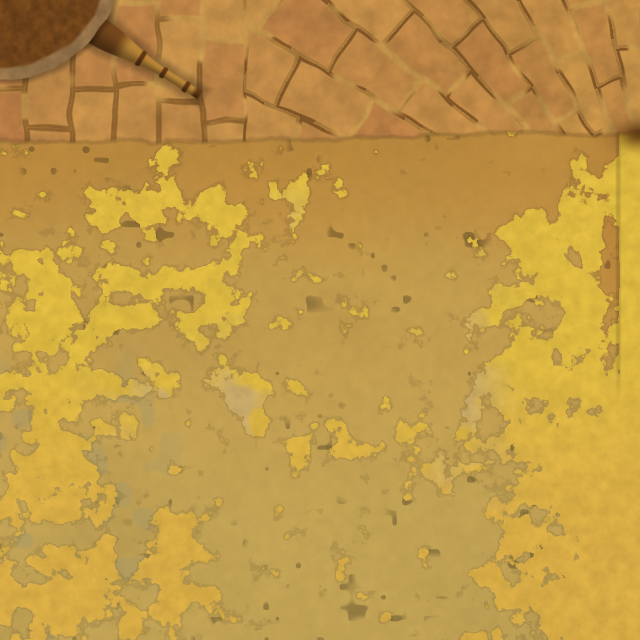
Write a Shadertoy shader that draws this texture.

```glsl
#define WALL_TOP 0.779
#define BRICK_LEN 0.128
#define COLUMN_W 0.0685
#define WEDGE 0.135
#define FLAKE_SCALE 30.0
#define FLAKE_ROUGH 1.7
#define FAN_CENTER vec2(1.042, 0.570)
#define DISC_CENTER vec2(0.0, 1.065)
#define DISC_R 0.191

float hash(vec2 p) {
    vec3 q = fract(vec3(p.xyx) * 0.1031);
    q += dot(q, q.yzx + 33.33);
    return fract((q.x + q.y) * q.z);
}

float noise(vec2 p) {
    vec2 i = floor(p), f = fract(p);
    f = f * f * (3.0 - 2.0 * f);
    return mix(mix(hash(i), hash(i + vec2(1, 0)), f.x),
               mix(hash(i + vec2(0, 1)), hash(i + vec2(1, 1)), f.x), f.y);
}

float fbm(vec2 p) {
    float sum = 0.0, amp = 0.5;
    for (int i = 0; i < 5; i++) {
        sum += amp * noise(p);
        p = mat2(1.6, 1.2, -1.2, 1.6) * p + 7.3;
        amp *= 0.53;
    }
    return sum;
}

float blob(vec2 p, float x, float y, float rx, float ry) {
    vec2 d = (p - vec2(x, y)) / vec2(rx, ry);
    return exp(-dot(d, d));
}

// Upright columns on the left, staggered radial courses on the right
vec3 paving(vec2 p, float aa) {
    vec2 q = p + 0.009 * (vec2(noise(p * 28.0), noise(p * 28.0 + 40.0)) - 0.5);
    bool fan = q.x > 0.381;
    vec2 d = q - FAN_CENTER;
    float r = length(d);
    vec2 cell = fan ? vec2(atan(d.y, -d.x) / WEDGE, r / BRICK_LEN)
                    : vec2((q.x - 0.042) / COLUMN_W, q.y / BRICK_LEN);
    vec2 size = vec2(fan ? WEDGE * r : COLUMN_W, BRICK_LEN);
    float col = floor(cell.x);
    cell.y += fan ? 0.5 * mod(col, 2.0) + 0.3 * hash(vec2(col, 9.0))
                  : hash(vec2(col, 3.0));
    vec2 id = floor(cell), f = fract(cell);
    vec2 gap = min(f, 1.0 - f) * size;
    float edge = min(gap.x, gap.y);
    if (fan) edge = min(edge, q.x - 0.381);
    float grain = fbm(p * 45.0);
    vec3 c = mix(vec3(0.70, 0.47, 0.26), vec3(0.77, 0.57, 0.29), hash(id + 17.0));
    c = mix(c, vec3(0.74, 0.55, 0.26), 0.45 * smoothstep(0.45, 1.0, p.x));
    c *= 0.88 + 0.24 * grain;
    vec3 mortar = vec3(0.75, 0.57, 0.29) * (0.85 + 0.3 * grain);
    c = mix(mortar, c, smoothstep(0.002, 0.006 + aa, edge));
    float crack = 1.0 - smoothstep(0.001, 0.0025 + aa, abs(edge - 0.002));
    float side = fan ? step(0.5, f.y) : 0.6;
    float worn = smoothstep(0.3, 0.55, noise(p * 24.0 + 5.0));
    return mix(c, vec3(0.42, 0.25, 0.10), crack * worn * (0.35 + 0.4 * side));
}

// Share of the wall still painted
float paintCover(vec2 p) {
    float left = 0.62 * blob(p, 0.15, 0.55, 0.23, 0.085) + 0.55 * blob(p, 0.25, 0.68, 0.18, 0.04)
        + 0.6 * blob(p, 0.25, 0.75, 0.05, 0.02) + 0.4 * blob(p, 0.44, 0.64, 0.06, 0.09)
        + 0.4 * blob(p, 0.35, 0.52, 0.04, 0.08) + 0.4 * blob(p, 0.05, 0.40, 0.22, 0.06)
        + 0.62 * blob(p, 0.08, 0.27, 0.12, 0.12) + 0.6 * blob(p, 0.28, 0.12, 0.05, 0.08)
        + 0.62 * blob(p, 0.08, 0.07, 0.18, 0.08);
    float middle = 0.52 * blob(p, 0.45, 0.33, 0.06, 0.07) + 0.42 * blob(p, 0.56, 0.29, 0.07, 0.06)
        + 0.42 * blob(p, 0.68, 0.29, 0.06, 0.09) + 0.4 * blob(p, 0.25, 0.38, 0.07, 0.05)
        + 0.38 * blob(p, 0.385, 0.36, 0.04, 0.05);
    float top = mix(0.69, 0.775, smoothstep(0.86, 0.90, p.x));
    float right = smoothstep(0.69, 0.82, p.x) * (1.0 - smoothstep(top - 0.05, top + 0.02, p.y));
    right *= 0.72 + 0.3 * smoothstep(0.83, 0.97, p.x) * (1.0 - smoothstep(0.3, 0.45, p.y));
    right -= 0.5 * blob(p, 0.93, 0.36, 0.06, 0.02) + 0.6 * blob(p, 0.95, 0.60, 0.022, 0.14);
    float strip = smoothstep(0.965, 0.97, p.x) * smoothstep(0.36, 0.38, p.y);
    return max(left + middle + right, 1.1 * strip);
}

vec3 wall(vec2 p, float aa) {
    float broad = fbm(p * 6.0), grain = fbm(p * 70.0);
    vec3 c = mix(vec3(0.745, 0.625, 0.325), vec3(0.75, 0.60, 0.30), smoothstep(0.1, 0.6, p.y));
    c = mix(c, vec3(0.72, 0.53, 0.24), smoothstep(0.55, 0.77, p.y + 0.12 * (broad - 0.5)));
    c = mix(c, vec3(0.74, 0.50, 0.20), 0.6 * blob(p, 0.955, 0.60, 0.03, 0.16));
    c *= 0.93 + 0.09 * broad + 0.06 * grain;
    float pit = smoothstep(0.79, 0.87, noise(p * 60.0 + 11.0)) * smoothstep(0.6, 0.8, noise(p * 19.0));
    c *= 1.0 - 0.25 * pit;
    // Flaked paint with a thin shaded rim
    float level = paintCover(p) - 0.5 + FLAKE_ROUGH * (fbm(p * FLAKE_SCALE) - 0.49);
    float pale = blob(p, 0.26, 0.37, 0.08, 0.07) + blob(p, 0.38, 0.38, 0.04, 0.10)
        + blob(p, 0.72, 0.38, 0.06, 0.20) + 0.6 * blob(p, 0.45, 0.62, 0.04, 0.08);
    vec3 paint = mix(vec3(0.86, 0.72, 0.25), vec3(0.84, 0.67, 0.27), 1.0 - smoothstep(0.15, 0.5, p.y));
    paint = mix(paint, vec3(0.78, 0.66, 0.41), clamp(pale, 0.0, 1.0) * smoothstep(0.25, 0.6, noise(p * 32.0)));
    paint *= 0.93 + 0.14 * grain;
    float grey = smoothstep(0.68, 0.8, noise(p * 26.0 + 60.0)) * (1.0 - smoothstep(0.2, 0.35, p.x));
    c = mix(c, vec3(0.66, 0.60, 0.40), 0.5 * grey * (1.0 - smoothstep(0.35, 0.5, p.y)));
    c *= 1.0 - 0.10 * smoothstep(-0.16, -0.02, level);
    c = mix(c, paint, smoothstep(-0.03, 0.05 + 8.0 * aa, level));
    float seam = (1.0 - smoothstep(0.001, 0.006, abs(p.x - 0.966))) * smoothstep(0.36, 0.45, p.y);
    return c * (1.0 - 0.15 * seam);
}

// Iron disc with a worn rim, and a tapered ringed rod
vec3 ironwork(vec3 c, vec2 p, float aa) {
    vec2 a = vec2(0.150, 0.953), axis = vec2(0.162, -0.102);
    float t = dot(p - a, axis) / dot(axis, axis), len = length(axis);
    float off = dot(p - a, vec2(-axis.y, axis.x)) / len;
    float ring = t > 0.25 ? smoothstep(0.72, 0.92, abs(fract(t * 4.6) - 0.5) * 2.0) : 0.0;
    float halfW = mix(0.023, 0.007, smoothstep(0.0, 0.65, t)) + 0.002 * ring;
    float body = max(abs(off) - halfW, (abs(t - 0.5) - 0.5) * len);
    c *= 1.0 - 0.25 * (1.0 - smoothstep(0.0, 0.018, body));
    vec3 metal = mix(vec3(0.38, 0.23, 0.09), vec3(0.60, 0.43, 0.18), smoothstep(0.18, 0.32, t));
    metal = mix(metal, vec3(0.32, 0.18, 0.06), max(ring, smoothstep(0.92, 0.97, t)));
    metal *= 0.75 + 0.45 * smoothstep(-1.0, 0.6, off / halfW);
    c = mix(c, metal, 1.0 - smoothstep(-aa, aa, body));
    float r = length(p - DISC_CENTER) + 0.005 * (noise(p * 45.0) - 0.5);
    c *= 1.0 - 0.3 * (1.0 - smoothstep(DISC_R, DISC_R + 0.012, r));
    vec3 face = vec3(0.43, 0.26, 0.10) * (0.8 + 0.4 * fbm(p * 90.0));
    vec3 rim = vec3(0.57, 0.44, 0.28) * (0.8 + 0.4 * fbm(p * 50.0));
    vec3 disc = mix(face, rim, smoothstep(DISC_R - 0.023, DISC_R - 0.016, r));
    return mix(c, disc, 1.0 - smoothstep(DISC_R - aa, DISC_R + aa, r));
}

void mainImage(out vec4 fragColor, in vec2 fragCoord) {
    vec2 p = fragCoord / iResolution.xy;
    float aa = 1.0 / iResolution.y;
    float top = WALL_TOP + 0.012 * smoothstep(0.3, 0.8, p.x) + 0.016 * (fbm(p * 25.0) - 0.5);
    vec3 c = mix(wall(p, aa), ironwork(paving(p, aa), p, aa), smoothstep(top - 0.004, top + 0.004, p.y));
    c *= 1.0 - 0.12 * (1.0 - smoothstep(0.001, 0.006, abs(p.y - top)));
    c = mix(c, vec3(0.32, 0.18, 0.05), 0.85 * blob(p, 1.0, 0.79, 0.035, 0.02));
    fragColor = vec4(c, 1.0);
}
```
